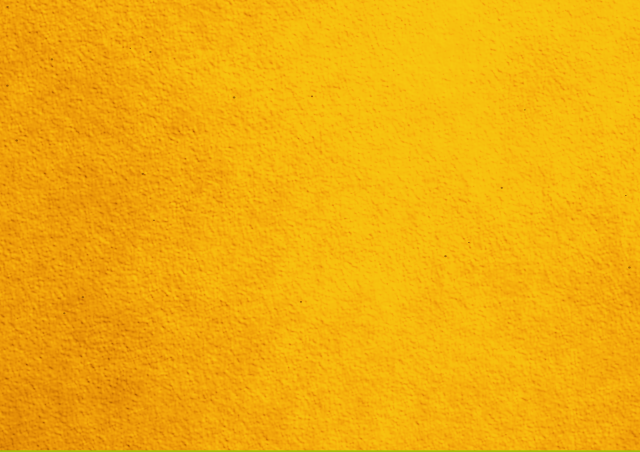
Give the GLSL for this texture, as a Shadertoy shader.

```glsl
// Rough yellow-orange plaster, lit from the upper right with a dimmer left side.
// Fine warped noise is embossed into small crisp grains; sparse pits and a thin
// green strip along the lower edge complete the surface.

float hash(vec2 p) {
    vec3 q = fract(vec3(p.xyx) * 0.1031);
    q += dot(q, q.yzx + 33.33);
    return fract((q.x + q.y) * q.z);
}

float noise(vec2 p) {
    vec2 cell = floor(p), f = fract(p);
    f = f * f * (3.0 - 2.0 * f);
    return mix(mix(hash(cell), hash(cell + vec2(1, 0)), f.x),
               mix(hash(cell + vec2(0, 1)), hash(cell + vec2(1, 1)), f.x), f.y);
}

// Height of the plaster; p is measured in canvas heights.
float plasterHeight(vec2 p) {
    vec2 warp = vec2(noise(p * 90.0), noise(p * 90.0 + 71.0)) - 0.5;
    vec2 q = mat2(0.8, -0.6, 0.6, 0.8) * p + warp * 0.004;
    vec2 r = mat2(0.94, 0.34, -0.34, 0.94) * p - warp * 0.003;
    return 0.55 * noise(q * 150.0) + 0.45 * noise(r * 205.0 + 19.0);
}

// Small dark holes, one candidate per cell, only a few of them present.
float pits(vec2 p, float chance) {
    vec2 cell = floor(p * 40.0);
    vec2 center = 0.25 + 0.5 * vec2(hash(cell + 5.0), hash(cell + 47.0));
    vec2 d = (fract(p * 40.0) - center) * vec2(1.0, 1.2);
    float radius = mix(0.03, 0.11, hash(cell + 83.0));
    float present = step(hash(cell + 131.0), chance);
    return present * (1.0 - smoothstep(radius * 0.4, radius + 0.07, length(d)));
}

// Plaster colour for a given green level, from burnt orange to yellow.
vec3 plasterColor(float g) {
    float below = 0.75 - min(g, 0.75);
    return vec3(0.97 - 2.1 * below * below, g, max(0.02 + 0.15 * (g - 0.49), 0.0));
}

void mainImage(out vec4 fragColor, in vec2 fragCoord) {
    vec2 uv = fragCoord / iResolution.xy;
    vec2 p = fragCoord / iResolution.y;

    // Broad light: dim left side, bright upper right, slightly dull corner.
    float left = 1.0 - smoothstep(0.0, 0.65, uv.x);
    float tone = 0.697 - 0.135 * left + 0.075 * uv.y;
    tone -= 0.07 * smoothstep(0.7, 1.0, uv.x) * (1.0 - uv.y);
    tone += 0.04 * (noise(p * 5.0) - 0.5) + 0.035 * (noise(p * 15.0 + 9.0) - 0.5);
    tone += 0.04 * (noise(p * 34.0 + 53.0) - 0.5) + 0.05 * (noise(p * 68.0 + 29.0) - 0.5);

    // Embossed grains: shadows are deeper than highlights.
    vec2 toLight = vec2(0.0024, 0.0034);
    float relief = plasterHeight(p - toLight * 0.5) - plasterHeight(p + toLight * 0.5);
    float patchy = 0.85 + 0.3 * noise(p * 9.0 + 37.0);
    float strength = (0.19 + 0.05 * left) * patchy;
    tone += strength * (relief > 0.0 ? 0.8 * relief : relief * (0.9 - 0.9 * relief));

    // Highlights are compressed softly toward a clear yellow.
    tone -= 0.6 * max(tone - 0.745, 0.0);
    vec3 color = plasterColor(min(tone, 0.79));
    float chance = 0.004 + 0.04 * smoothstep(0.5, 1.0, uv.y) * (1.0 - smoothstep(0.2, 0.5, uv.x));
    color = mix(color, vec3(0.50, 0.27, 0.01), 0.7 * pits(p, chance));

    // Green strip at the lower edge.
    float edge = 0.5 / iResolution.y;
    float strip = 1.0 - smoothstep(0.0035 - edge, 0.0035 + edge, uv.y);
    color = mix(color, vec3(0.61, 0.74, 0.04), strip);

    fragColor = vec4(color, 1.0);
}
```
